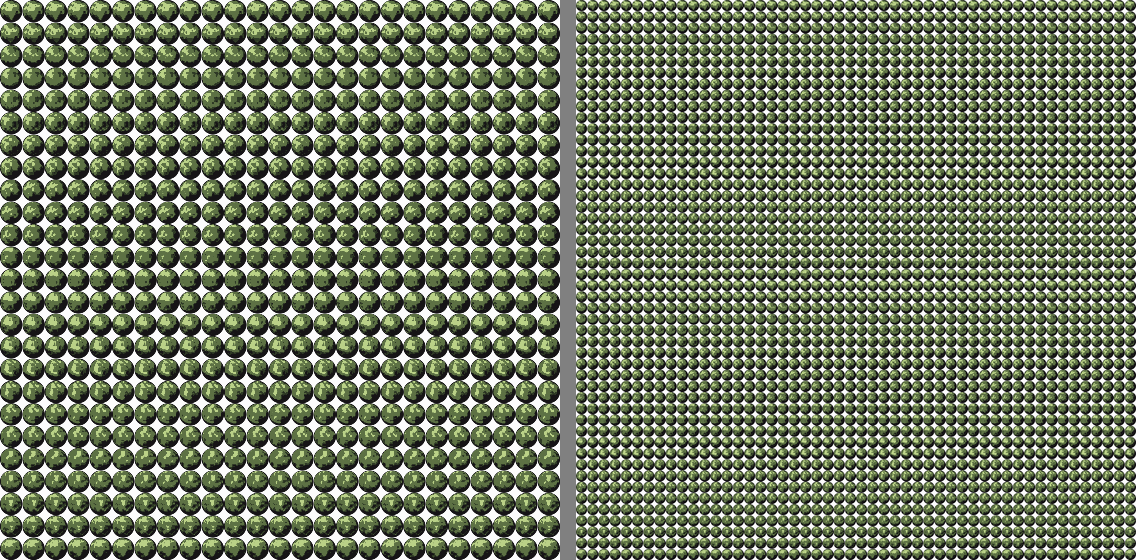
Left, the tile; right, the same tile 2 across and 2 down.
Write a three.js fragment shader that draws this pattern.

```glsl
varying vec2 vUv;

float hash(vec3 p) {
  p = fract(p * vec3(0.1031, 0.1137, 0.0973) + 0.37);
  p += dot(p, p.yzx + 33.33);
  return fract((p.x + p.y) * p.z);
}

float valueNoise(vec3 p) {
  vec3 i = floor(p), f = fract(p);
  f = f * f * (3.0 - 2.0 * f);
  vec2 o = vec2(0.0, 1.0);
  vec4 nearFar0 = vec4(hash(i), hash(i + o.yxx), hash(i + o.xyx), hash(i + o.yyx));
  vec4 nearFar1 = vec4(hash(i + o.xxy), hash(i + o.yxy), hash(i + o.xyy), hash(i + o.yyy));
  vec4 layer = mix(nearFar0, nearFar1, f.z);
  vec2 edge = mix(layer.xz, layer.yw, f.x);
  return mix(edge.x, edge.y, f.y);
}

float blotches(vec3 p) {
  return 0.62 * valueNoise(p * 2.7 + 20.0) + 0.38 * valueNoise(p * 5.8 + 50.0);
}

vec2 turn(vec2 v, float angle) {
  float c = cos(angle), s = sin(angle);
  return vec2(c * v.x - s * v.y, s * v.x + c * v.y);
}

float band(float threshold, float tone) {
  return smoothstep(threshold - 0.035, threshold + 0.035, tone);
}

void main() {
  vec2 grid = vUv * 25.0;
  vec2 cell = mod(floor(grid), 25.0);
  vec2 p = (fract(grid) - 0.5) / 0.495;
  float radius = length(p);

  // Sphere normal, lit from the upper left
  vec3 normal = vec3(p, sqrt(max(1.0 - radius * radius, 0.0)));
  float light = dot(normal, normalize(vec3(-0.28, 0.5, 0.82)));

  // The surface rolls one full turn over the rows, with a slight wobble per ball
  vec3 surface = normal;
  surface.yz = turn(surface.yz, cell.y * 6.28319 / 25.0);
  surface.xz = turn(surface.xz, 0.12 * (hash(vec3(cell, 7.0)) - 0.5));

  // Patchy light with a dark rim, cut into four flat tones
  float tone = light + 1.4 * (blotches(surface) - 0.5);
  tone -= 0.6 * (1.0 - smoothstep(0.1, 0.38, normal.z));
  vec3 color = vec3(0.085, 0.08, 0.085);
  color = mix(color, vec3(0.18, 0.225, 0.145), band(0.35, tone));
  color = mix(color, vec3(0.365, 0.445, 0.265), band(0.53, tone));
  color = mix(color, vec3(0.73, 0.82, 0.53), band(1.01, tone));

  // White ground between the balls
  color = mix(color, vec3(0.99), smoothstep(0.97, 1.05, radius));
  gl_FragColor = vec4(color, 1.0);
}
```
